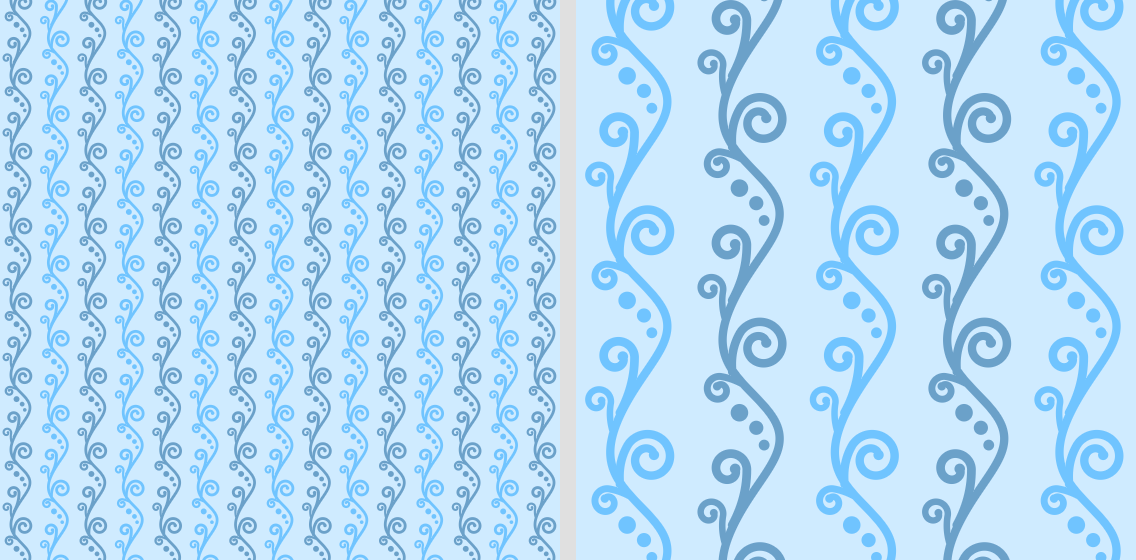
Left: the whole. Right: its middle third, enlarged.
This pattern is drawn by a Shadertoy shader. Its source:

```glsl
#define REPEATS 7.48
#define ORIGIN vec2(0.273, 0.493)
#define BACKGROUND vec3(0.81, 0.92, 1.00)
#define DARK_VINE vec3(0.42, 0.63, 0.79)
#define LIGHT_VINE vec3(0.44, 0.77, 1.00)
#define STEM_HALF_WIDTH 1.85
#define STEM_SWAY 12.7
#define CURL_TIGHTENING 1.4
#define PERIOD 100.0

const float TAU = 6.2831853;

// Vector from center to the nearest vertical repeat of p
vec2 wrapped(vec2 p, vec2 center) {
    vec2 v = p - center;
    v.y -= PERIOD * round(v.y / PERIOD);
    return v;
}

float segmentDistance(vec2 p, vec2 a, vec2 b) {
    vec2 ab = b - a;
    return length(p - a - ab * clamp(dot(p - a, ab) / dot(ab, ab), 0.0, 1.0));
}

float bezierDistance(vec2 p, vec2 a, vec2 b, vec2 c) {
    float d = 1e5;
    vec2 last = a;
    for (int i = 1; i <= 14; i++) {
        float t = float(i) / 14.0;
        vec2 next = mix(mix(a, b, t), mix(b, c, t), t);
        d = min(d, segmentDistance(p, last, next));
        last = next;
    }
    return d;
}

float stemX(float y) {
    float t = -TAU * y / PERIOD;
    return -STEM_SWAY * cos(t + 0.09 - 0.23 * cos(t - 0.5));
}

float stemDistance(vec2 p) {
    float slope = stemX(p.y + 0.5) - stemX(p.y - 0.5);
    return abs(p.x - stemX(p.y)) / sqrt(1.0 + slope * slope) - STEM_HALF_WIDTH;
}

vec2 polar(float angle) {
    return vec2(cos(angle), sin(angle));
}

// Spiral turning in direction turn, with a stalk down to foot
float curlDistance(vec2 p, vec2 center, vec2 foot, vec2 radii,
                   float start, float sweep, float turn, float halfWidth) {
    vec2 q = wrapped(p, center);
    float angle = mod(turn * (atan(q.y, q.x) - start), TAU);
    float d = 1e5;
    for (int k = 0; k < 2; k++) {
        float s = (angle + TAU * float(k)) / sweep;
        float radius = mix(radii.x, radii.y, pow(min(s, 1.0), CURL_TIGHTENING));
        if (s <= 1.0) d = min(d, abs(length(q) - radius));
    }

    // Stalk leaves the spiral along its tangent
    vec2 base = foot - center;
    vec2 tip = radii.x * polar(start);
    vec2 tangent = turn * vec2(-sin(start), cos(start));
    vec2 bend = tip - 0.5 * length(tip - base) * tangent;
    d = min(d, bezierDistance(q, base, bend, tip)) - halfWidth;

    // Rounded bud at the inner end
    vec2 bud = radii.y * polar(start + turn * sweep);
    return min(d, length(q - bud) - 1.2 * halfWidth);
}

float dotsDistance(vec2 p) {
    float d = 1e5;
    for (int i = 0; i < 3; i++) {
        float n = float(i);
        vec2 center = vec2(-5.2 + n * (9.5 - 2.0 * n), -34.4 - n * (6.2 + 0.5 * n));
        d = min(d, length(wrapped(p, center)) - (3.9 - 0.75 * n));
    }
    return d;
}

float vineDistance(vec2 p) {
    float d = min(stemDistance(p), dotsDistance(p));
    // Large right curl, hook, small left curl, curl at the bend
    d = min(d, curlDistance(p, vec2(4.5, -4.5), vec2(-8.4, -16.2),
                            vec2(11.0, 2.6), 2.62, 8.38, -1.0, 1.9));
    d = min(d, curlDistance(p, vec2(-9.7, -59.7), vec2(-8.4, -84.4),
                            vec2(7.8, 2.6), 0.0, 6.4, 1.0, 1.95));
    d = min(d, curlDistance(p, vec2(-18.2, -79.2), vec2(-11.4, -93.5),
                            vec2(5.8, 1.6), -0.17, 6.6, 1.0, 1.45));
    d = min(d, curlDistance(p, vec2(-14.3, -24.0), vec2(-3.2, -22.0),
                            vec2(5.8, 1.6), 1.4, 7.0, 1.0, 1.55));
    return d;
}

void mainImage(out vec4 fragColor, in vec2 fragCoord) {
    vec2 p = fragCoord / iResolution.y * REPEATS - ORIGIN;

    // Alternate columns change colour and shift by half a repeat
    float column = floor(p.x * 2.0 + 0.5);
    float odd = mod(column, 2.0);
    p -= 0.5 * vec2(column, odd);

    float pixel = PERIOD * REPEATS / iResolution.y;
    float coverage = clamp(0.5 - vineDistance(p * PERIOD) / pixel, 0.0, 1.0);
    vec3 vine = mix(DARK_VINE, LIGHT_VINE, odd);
    fragColor = vec4(mix(BACKGROUND, vine, coverage), 1.0);
}
```
